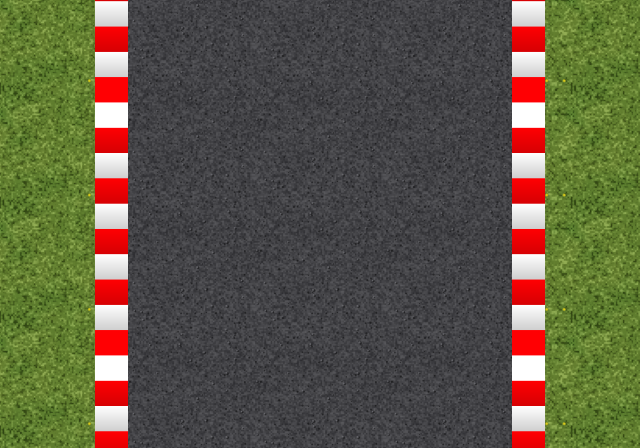
A Shadertoy shader for this texture:

```glsl
const float KERB_INNER = 0.4285;    // distances from the centre line, in canvas heights
const float KERB_OUTER = 0.5025;
const float STRIPE_HEIGHT = 0.05647;
const float STRIPE_START = 0.0028;
const float GRASS_TILE = 0.2552;
const float ASPHALT_TILE = 0.2925;
const float FLOWER_RADIUS = 0.0028;
const vec3 GRASS_DARK = vec3(0.19, 0.27, 0.07);
const vec3 GRASS_MID = vec3(0.37, 0.49, 0.18);
const vec3 GRASS_LIGHT = vec3(0.56, 0.68, 0.33);
const vec3 FLOWER = vec3(0.86, 0.80, 0.10);
const vec3 ASPHALT = vec3(0.258, 0.258, 0.272);
const vec3 RED_TOP = vec3(1.0, 0.0, 0.01);
const vec3 RED_BOTTOM = vec3(0.84, 0.0, 0.01);
const vec3 WHITE_TOP = vec3(1.0);
const vec3 WHITE_BOTTOM = vec3(0.81);

float hash(vec2 p) {
    vec3 q = fract(vec3(p.xyx) * 0.1031);
    q += dot(q, q.yzx + 33.33);
    return fract((q.x + q.y) * q.z);
}

// Value noise that repeats every `period` cells
float tileNoise(vec2 p, float period) {
    vec2 cell = floor(p), f = fract(p);
    vec2 a = mod(cell, period), b = mod(cell + 1.0, period);
    f = f * f * (3.0 - 2.0 * f);
    return mix(mix(hash(a), hash(vec2(b.x, a.y)), f.x),
               mix(hash(vec2(a.x, b.y)), hash(b), f.x), f.y);
}

// Scattered dots on a repeating grid; returns coverage
float specks(vec2 tileUv, float cells, float density, float radius, float seed, float blur) {
    vec2 g = tileUv * cells;
    vec2 id = mod(floor(g), cells) + seed;
    vec2 centre = 0.25 + 0.5 * vec2(hash(id + 7.3), hash(id + 19.7));
    float size = radius * (0.5 + hash(id + 41.1));
    float d = length(fract(g) - centre) - size;
    return step(hash(id), density) * (1.0 - smoothstep(-blur * cells, blur * cells, d));
}

vec3 grass(vec2 p, float px) {
    vec2 uv = p / GRASS_TILE;
    float blades = 0.6 * tileNoise(uv * 66.0, 66.0)
                 + 0.4 * tileNoise(uv * vec2(37.0) + 5.0, 37.0);
    float patches = 0.6 * tileNoise(uv * 5.0, 5.0) + 0.4 * tileNoise(uv * 13.0, 13.0);
    float tone = 0.5 + 0.9 * (blades - 0.5) + 0.25 * (patches - 0.5);
    vec3 col = mix(GRASS_DARK, GRASS_MID, smoothstep(0.1, 0.5, tone));
    col = mix(col, GRASS_LIGHT, smoothstep(0.5, 0.95, tone));
    col.r += 0.05 * (patches - 0.5);

    // Tiny yellow flowers, two per tile
    vec2 f = fract(uv);
    float d = min(length(f - vec2(0.782, 0.706)), length(f - vec2(0.935, 0.706)));
    float cover = 1.0 - smoothstep(-px, px, d * GRASS_TILE - FLOWER_RADIUS);
    return mix(col, FLOWER, cover);
}

vec3 asphalt(vec2 p, float px) {
    vec2 uv = p / ASPHALT_TILE;
    float blur = 0.7 * px / ASPHALT_TILE;
    float grain = 0.65 * tileNoise(uv * 84.0, 84.0) + 0.35 * tileNoise(uv * 47.0, 47.0) - 0.5;
    float wear = tileNoise(uv * 4.0, 4.0) - 0.5;
    vec3 col = ASPHALT + 0.19 * grain + 0.02 * wear;

    // Dark pits gather in worn areas; pebbles have a small shadow
    float pits = specks(uv, 27.0, 0.20 + 0.2 * wear, 0.15, 3.0, blur);
    float shadow = specks(uv - vec2(0.008, 0.006), 17.0, 0.12, 0.12, 61.0, blur);
    float pebbles = specks(uv, 17.0, 0.12, 0.09, 61.0, blur);
    col *= 1.0 - 0.45 * max(pits, shadow);
    return mix(col, vec3(0.47, 0.47, 0.49), 0.65 * pebbles);
}

vec3 stripeColor(float index, float shade) {
    float group = mod(index, 10.0);
    float flatStripe = step(2.5, group) * step(group, 4.5);
    shade *= 1.0 - flatStripe;
    return mod(index, 2.0) < 0.5 ? mix(WHITE_TOP, WHITE_BOTTOM, shade)
                                 : mix(RED_TOP, RED_BOTTOM, shade);
}

vec3 kerb(float y, float px) {
    float s = (y - STRIPE_START) / STRIPE_HEIGHT;
    float index = floor(s), f = fract(s);
    float w = 0.5 * px / STRIPE_HEIGHT;
    vec3 col = stripeColor(index, f);
    // Blend both sides of each stripe boundary
    vec3 before = stripeColor(index - 1.0, 1.0), after = stripeColor(index + 1.0, 0.0);
    col = mix(before, col, smoothstep(-w, w, f));
    return mix(col, after, smoothstep(-w, w, f - 1.0));
}

void mainImage(out vec4 fragColor, in vec2 fragCoord) {
    float px = 1.0 / iResolution.y;
    vec2 p = vec2(fragCoord.x, iResolution.y - fragCoord.y) * px;
    float side = abs(p.x - 0.5 * iResolution.x * px);

    // Road, kerbs and verge from the centre outwards
    vec3 col = asphalt(p, px);
    col = mix(col, kerb(p.y, px), smoothstep(-0.5 * px, 0.5 * px, side - KERB_INNER));
    col = mix(col, grass(p, px), smoothstep(-0.5 * px, 0.5 * px, side - KERB_OUTER));
    fragColor = vec4(col, 1.0);
}
```
